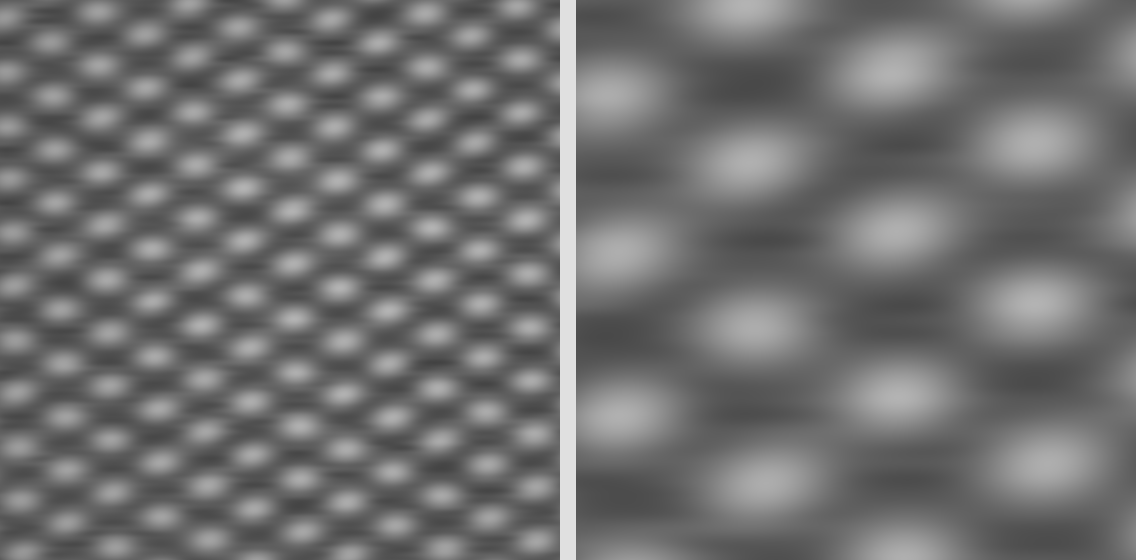
Left, the full canvas; right, a detail of the centre.
A WebGL 2 fragment shader for this pattern:

```glsl
#version 300 es
precision highp float;
// Soft grey weave: blurred oval bumps on a slanted lattice with faint thread streaks.

uniform vec2 u_resolution;
out vec4 fragColor;

float hash(vec2 p) {
    vec3 q = fract(vec3(p.xyx) * 0.1031);
    q += dot(q, q.yzx + 33.33);
    return fract((q.x + q.y) * q.z);
}

float valueNoise(vec2 p) {
    vec2 cell = floor(p), f = fract(p);
    f = f * f * (3.0 - 2.0 * f);
    return mix(mix(hash(cell), hash(cell + vec2(1, 0)), f.x),
               mix(hash(cell + vec2(0, 1)), hash(cell + vec2(1, 1)), f.x), f.y);
}

// Sum of soft ovals around p; each one varies a little in place, size and strength
float bumps(vec2 p) {
    mat2 lattice = mat2(0.0851, -0.0414, -0.0034, 0.0956);
    vec2 local = p - vec2(0.5234, 0.5273);
    vec2 nearest = round(inverse(lattice) * local);
    float sum = 0.0;
    for (int j = -1; j <= 1; j++) {
        for (int i = -1; i <= 1; i++) {
            vec2 id = nearest + vec2(i, j);
            vec2 seed = id + 50.0;
            vec2 jitter = vec2(hash(seed), hash(seed + 17.0)) - 0.5;
            vec2 d = local - lattice * id - jitter * vec2(0.005, 0.003);
            d.y -= d.x * (0.07 + 0.12 * jitter.y);
            d /= vec2(0.0417, 0.026) * (1.0 + 0.06 * jitter.x);
            sum += exp(-dot(d, d)) * (0.97 + 0.06 * hash(seed + 31.0));
        }
    }
    return sum;
}

void main() {
    vec2 uv = gl_FragCoord.xy / u_resolution;
    float relief = bumps(uv);

    // Light is strongest right of centre and fades to the far corners
    vec2 fromLight = uv - vec2(0.68, 0.5);
    float light = 1.0 - 0.35 * dot(fromLight, fromLight);
    float grey = 0.258 + 0.43 * relief * light;

    // Fine horizontal threads, clearest in the gaps, and broad uneven shading
    float threads = valueNoise(uv * vec2(15.0, 105.0)) - 0.5;
    grey += threads * mix(0.065, 0.02, smoothstep(0.1, 0.7, relief));
    grey += 0.025 * (valueNoise(uv * 5.0 + 9.0) - 0.5);

    fragColor = vec4(vec3(grey), 1.0);
}
```
